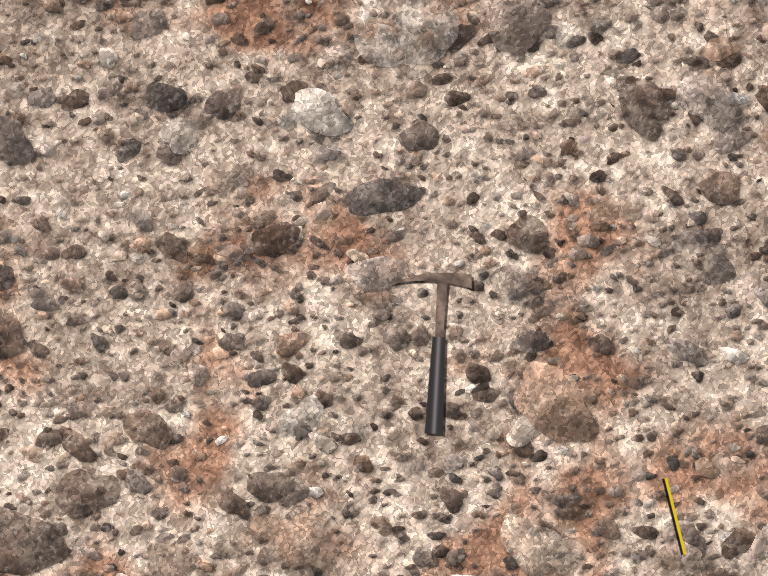
Give the GLSL for this texture, as a Shadertoy shader.

```glsl
const vec3 SAND_DARK = vec3(0.49, 0.41, 0.36);
const vec3 SAND_LIGHT = vec3(0.92, 0.83, 0.75);
const vec3 RUST = vec3(0.60, 0.46, 0.38);
const vec3 STONE_DARK = vec3(0.29, 0.25, 0.23);
const vec3 STONE_TAN = vec3(0.69, 0.60, 0.54);
const vec3 STONE_PALE = vec3(0.84, 0.78, 0.72);
const vec3 STEEL = vec3(0.46, 0.39, 0.35);
const vec3 GRIP = vec3(0.29, 0.27, 0.27);
const vec3 YELLOW = vec3(0.88, 0.76, 0.18);
const vec2 SUN = vec2(-0.45, 0.89);
const float EDGE = 0.0016, FINEST_STONES = 46.0, LAYER_RATIO = 1.58;
const float DENSITY = 0.42, DENSITY_STEP = 0.03;
const int LAYERS = 6;

float hash(vec2 p) {
    vec3 q = fract(p.xyx * 0.1031);
    q += dot(q, q.yzx + 33.33);
    return fract((q.x + q.y) * q.z);
}
vec2 hash2(vec2 p) { return vec2(hash(p), hash(p + 57.3)); }
float cover(float d) { return smoothstep(-EDGE, EDGE, -d); }
float noise(vec2 p) {
    vec2 i = floor(p), f = fract(p);
    f = f * f * (3.0 - 2.0 * f);
    return mix(mix(hash(i), hash(i + vec2(1, 0)), f.x),
               mix(hash(i + vec2(0, 1)), hash(i + 1.0), f.x), f.y);
}
float fbm(vec2 p) {
    float sum = 0.0;
    for (float amp = 0.53; amp > 0.05; amp *= 0.5) {
        sum += amp * noise(p);
        p = mat2(1.6, 1.2, -1.2, 1.6) * p + 7.1;
    }
    return sum;
}
// Cellular noise: nearest distance and the random value of that grain
vec2 grains(vec2 p) {
    vec2 nearest = vec2(9.0, 0.0);
    for (int i = 0; i < 9; i++) {
        vec2 cell = floor(p) + vec2(i % 3 - 1, i / 3 - 1);
        float d = length(p - cell - hash2(cell + 11.0));
        if (d < nearest.x) nearest = vec2(d, hash(cell + 91.0));
    }
    return nearest;
}
vec3 sandColor(vec2 p) {
    vec2 coarse = grains(p * 62.0 + 1.5 * noise(p * 40.0));
    float tone = 0.70 + fbm(p * 9.0) - 0.5 + 1.05 * (fbm(p * 44.0) - 0.5);
    tone += 0.34 * (coarse.y - 0.5) - 0.25 * smoothstep(0.5, 0.9, coarse.x);
    tone -= 0.22 * smoothstep(0.45, 1.0, p.y) * (1.0 - smoothstep(0.1, 0.9, p.x));
    vec3 col = mix(SAND_DARK, SAND_LIGHT, clamp(tone, -0.4, 1.08));
    return mix(col, col * RUST / SAND_LIGHT * 1.3, smoothstep(0.55, 0.75, fbm(p * 5.0 + 31.0)));
}

// One scatter of rounded, slightly angular pebbles
vec3 addPebbles(vec3 col, vec2 p, float freq, float density, float seed) {
    vec2 q = p * freq + seed * 3.7, id = vec2(0.0);
    float dist = 9.0, reach = 1.0, lit = 0.0;
    for (int i = 0; i < 9; i++) {
        vec2 corner = floor(q) + vec2(i % 3 - 1, i / 3 - 1), cell = corner + seed * 17.0;
        float k = hash(cell + 23.0);
        if (k > density) continue;
        vec2 h = hash2(cell), d = q - corner - 0.5 - 0.5 * (h - 0.5) + 0.0001;
        float turn = 1.5 * (hash(cell + 5.0) - 0.55), c = cos(turn), s = sin(turn);
        vec2 e = mat2(c, -s, s, c) * d / vec2(1.0, mix(0.42, 0.85, h.y));
        float a = atan(e.y, e.x);
        float radius = mix(0.2, 0.47, hash(cell + 41.0)) * (1.0 + 0.09 * sin(2.0 * a + 40.0 * k)
                     + 0.09 * sin(3.0 * a + 30.0 * h.x) + 0.05 * sin(5.0 * a + 20.0 * h.y));
        if (length(e) - radius < dist) {
            dist = length(e) - radius;
            reach = length(e) / radius;
            lit = dot(normalize(d), SUN);
            id = cell;
        }
    }
    dist = dist / freq + 0.009 * (fbm(p * 65.0) - 0.5);
    // Stone colour, mottling and rounded light
    float kind = hash(id + 63.0);
    vec3 stone = mix(STONE_DARK, STONE_TAN, kind * kind * 0.45 + kind * 0.5);
    stone = mix(stone, STONE_PALE, 0.75 * step(0.9, hash(id + 77.0)));
    stone *= mix(vec3(0.96, 1.0, 1.04), vec3(1.08, 1.0, 0.93), hash(id + 81.0));
    stone *= (0.5 + 1.04 * fbm(p * 34.0 + id)) * (1.0 + 0.3 * lit * min(reach, 1.0));
    stone += 0.16 * smoothstep(0.58, 0.8, fbm(p * 85.0 + id));
    // Clinging sand, and shade on the side away from the sun
    float veil = hash(id + 99.0);
    float dust = veil * (0.3 + 0.65 * smoothstep(0.35, 0.65, fbm(p * 24.0 + id)));
    float shade = exp(-max(dist, 0.0) / 0.004) * smoothstep(-0.3, 0.7, -lit);
    col *= 1.0 - 0.55 * (1.0 - 0.7 * veil) * shade;
    return mix(col, mix(stone, col, dust), cover(dist));
}

// Tapered bar with flat ends
float bar(vec2 p, vec2 a, vec2 b, float ra, float rb) {
    float len = length(b - a);
    vec2 dir = (b - a) / len;
    float along = dot(p - a, dir), side = abs(dot(p - a, vec2(-dir.y, dir.x)));
    return max(side - mix(ra, rb, clamp(along / len, 0.0, 1.0)), max(-along, along - len));
}
float metalShape(vec2 p) {
    float shaft = bar(p, vec2(0.768, 0.51), vec2(0.762, 0.41), 0.009, 0.007);
    p.y -= 0.010 * sin(3.14 * clamp((p.x - 0.677) / 0.142, 0.0, 1.0));
    float beak = bar(p, vec2(0.677, 0.508), vec2(0.772, 0.509), 0.001, 0.009);
    return min(shaft, min(beak, bar(p, vec2(0.765, 0.509), vec2(0.819, 0.511), 0.008, 0.012)));
}
float gripShape(vec2 p) { return bar(p, vec2(0.762, 0.415), vec2(0.753, 0.247), 0.011, 0.016); }
float rodShape(vec2 p) { return bar(p, vec2(1.156, 0.170), vec2(1.189, 0.038), 0.0026, 0.0026); }
// Hammer and thin yellow rod with their shadows
vec3 addTools(vec3 col, vec2 p) {
    vec2 behind = p - vec2(0.004, -0.004);
    col *= 1.0 - 0.6 * cover(min(metalShape(behind), gripShape(behind)));
    col = mix(col, STEEL * (0.45 + 1.1 * fbm(p * 55.0)), cover(metalShape(p)));
    float offset = (p.x - 0.753 - 0.054 * (p.y - 0.247)) / 0.004;
    col = mix(col, GRIP * (0.8 + 0.9 * exp(-offset * offset)), cover(gripShape(p)));
    col *= 1.0 - 0.75 * cover(rodShape(p + vec2(0.004, 0.001)));
    return mix(col, YELLOW, cover(rodShape(p)));
}
void mainImage(out vec4 fragColor, in vec2 fragCoord) {
    vec2 p = fragCoord / iResolution.y;
    vec3 col = sandColor(p);
    for (int i = 0; i < LAYERS; i++) {
        float n = float(i), freq = FINEST_STONES / pow(LAYER_RATIO, n);
        col = addPebbles(col, p, freq, DENSITY - DENSITY_STEP * n, n + 1.0);
    }
    vec2 grit = grains(p * 175.0 + 1.3 * noise(p * 110.0));
    col *= 1.0 + 0.36 * (grit.y - 0.5) - 0.12 * (grit.x - 0.4);
    fragColor = vec4(clamp(addTools(col, p), 0.0, 1.0), 1.0);
}
```
